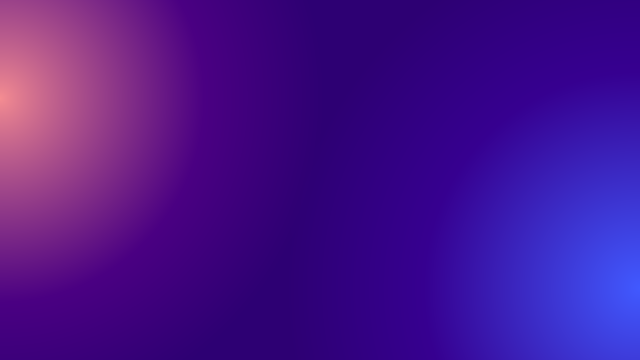
A WebGL 2 fragment shader for this background:

```glsl
#version 300 es
precision highp float;
// Deep violet backdrop lit by two round glows: salmon at the upper left edge
// and bright blue at the lower right edge. Each glow is a radial ramp of three
// colours, added to the backdrop as a difference from its base colour.

#define WARM_HEIGHT 0.727
#define COOL_HEIGHT 0.20
#define WARM_RADII vec2(0.567, 0.90)
#define COOL_RADII vec2(0.60, 0.985)
#define WARM_CURVE 0.86
#define COOL_CURVE 1.0

uniform vec2 u_resolution;
out vec4 fragColor;

const vec3 BASE   = vec3(0.177, 0.000, 0.450);
const vec3 SALMON = vec3(0.965, 0.555, 0.570);
const vec3 INDIGO = vec3(0.290, 0.000, 0.510);
const vec3 AZURE  = vec3(0.255, 0.350, 1.000);
const vec3 VIOLET = vec3(0.212, 0.000, 0.565);

// Core colour fades to the rim at radii.x, then to the base at radii.y.
vec3 glow(float dist, vec2 radii, float curve, vec3 core, vec3 rim) {
    float inner = pow(clamp(dist / radii.x, 0.0, 1.0), curve);
    float outer = clamp((dist - radii.x) / (radii.y - radii.x), 0.0, 1.0);
    return mix(mix(core, rim, inner), BASE, outer) - BASE;
}

void main() {
    // Canvas height is one unit, so the glows stay round.
    vec2 p = gl_FragCoord.xy / u_resolution.y;
    float aspect = u_resolution.x / u_resolution.y;

    float warmDist = distance(p, vec2(0.0, WARM_HEIGHT));
    float coolDist = distance(p, vec2(aspect, COOL_HEIGHT));

    vec3 color = BASE;
    color += glow(warmDist, WARM_RADII, WARM_CURVE, SALMON, INDIGO);
    color += glow(coolDist, COOL_RADII, COOL_CURVE, AZURE, VIOLET);
    fragColor = vec4(clamp(color, 0.0, 1.0), 1.0);
}
```
